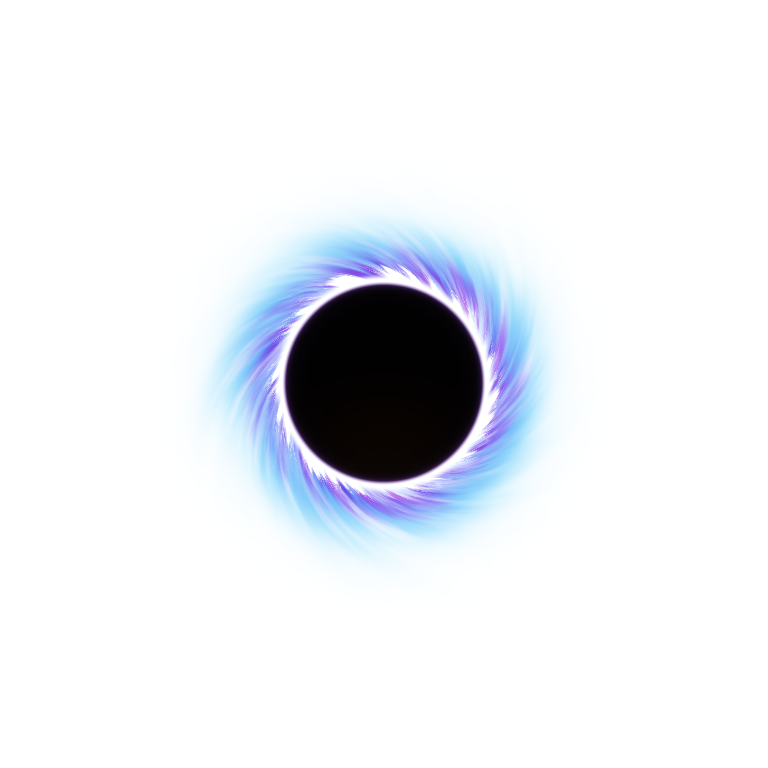
Give the GLSL for this background, as a Shadertoy shader.

```glsl
const vec2 CENTER = vec2(0.0, 0.001);
const float RING_RADIUS = 0.1325;
const float SWIRL = 1.6;

// Light removed from white by each gas layer
const vec3 CYAN_ABSORB = vec3(0.62, 0.19, 0.02);
const vec3 VIOLET_ABSORB = vec3(0.25, 0.46, 0.03);
const vec3 PINK_ABSORB = vec3(0.02, 0.48, 0.06);
const vec3 RIM_VIOLET = vec3(0.40, 0.22, 0.62);

float hash(vec3 p) {
    p = fract(p * vec3(0.1031, 0.1030, 0.0973));
    p += dot(p, p.yxz + 33.33);
    return fract((p.x + p.y) * p.z);
}

float noise(vec3 p) {
    vec3 i = floor(p);
    vec3 f = fract(p);
    f = f * f * (3.0 - 2.0 * f);
    vec2 e = vec2(0.0, 1.0);
    vec4 near = vec4(hash(i), hash(i + e.yxx), hash(i + e.xyx), hash(i + e.yyx));
    vec4 far = vec4(hash(i + e.xxy), hash(i + e.yxy), hash(i + e.xyy), hash(i + e.yyy));
    vec4 layer = mix(near, far, f.z);
    vec2 row = mix(layer.xz, layer.yw, f.x);
    return mix(row.x, row.y, f.y);
}

float fbm(vec3 p) {
    float sum = 0.0;
    float amplitude = 0.5;
    for (int i = 0; i < 5; i++) {
        sum += amplitude * noise(p);
        p = p * 2.03 + 17.1;
        amplitude *= 0.5;
    }
    return sum / 0.96875;
}

float bell(float x, float middle, float width) {
    float d = (x - middle) / width;
    return exp(-d * d);
}

// Seamless noise drawn out along a logarithmic spiral
float streaks(float angle, float logRadius, float around, float along, float seed) {
    float a = angle - SWIRL * logRadius;
    return fbm(vec3(vec2(cos(a), sin(a)) * around, logRadius * along) + seed);
}

vec3 gasColor(float r, float angle, float logRadius) {
    float broad = streaks(angle, logRadius, 2.6, 1.5, 40.0);
    float wisps = streaks(angle, logRadius, 7.0, 2.5, 73.0);
    float fine = streaks(angle, logRadius, 14.0, 5.0, 111.0);
    float warped = r + 0.045 * (broad - 0.5) + 0.035 * (wisps - 0.5);

    // Pale outer haze, blue wisps, violet collar and pink flecks
    float haze = 0.20 * bell(max(warped, 0.17), 0.17, 0.062);
    float cyan = bell(warped, 0.178, 0.030) * smoothstep(0.20, 0.78, wisps) * 1.05;
    float violet = bell(warped, 0.154, 0.021) * (0.35 + 1.1 * smoothstep(0.25, 0.75, fine));
    float pink = bell(r, 0.148, 0.009) * smoothstep(0.48, 0.72, fine);
    vec3 absorbed = CYAN_ABSORB * (haze + cyan) + VIOLET_ABSORB * violet + PINK_ABSORB * pink;
    return exp(-absorbed);
}

float ringLight(float r, float angle, float logRadius) {
    float flame = streaks(angle, logRadius, 11.0, 4.0, 205.0);
    float edge = RING_RADIUS + 0.004 + 0.016 * smoothstep(0.40, 0.80, flame);
    float core = 1.0 - smoothstep(edge - 0.002, edge + 0.007, r);
    float threads = smoothstep(0.035, 0.0, abs(flame - 0.52)) * bell(r, 0.146, 0.008);
    return max(core, 0.6 * threads);
}

vec3 holeColor(vec2 p, float r) {
    float warmth = bell(p.y, -0.09, 0.07) * bell(p.x, 0.0, 0.09);
    vec3 dark = vec3(0.006, 0.003, 0.005) + vec3(0.035, 0.014, 0.0) * warmth;
    float depth = max(RING_RADIUS - 0.003 - r, 0.0);
    return dark + RIM_VIOLET * (0.8 * exp(-depth / 0.0024) + 0.13 * exp(-depth / 0.009));
}

void mainImage(out vec4 fragColor, in vec2 fragCoord) {
    float size = min(iResolution.x, iResolution.y);
    vec2 p = (fragCoord - 0.5 * iResolution.xy) / size - CENTER;
    float r = length(p);
    float angle = atan(p.y, p.x);
    float logRadius = log(max(r, 0.01) / RING_RADIUS);

    // Swirling gas under the white ring
    vec3 color = gasColor(r, angle, logRadius);
    color = mix(color, vec3(1.0), ringLight(r, angle, logRadius));

    // Dark disc with a violet inner rim
    float pixel = 1.0 / size;
    float outside = smoothstep(RING_RADIUS - 0.0045 - pixel, RING_RADIUS - 0.001 + pixel, r);
    color = mix(holeColor(p, r), color, outside);

    fragColor = vec4(clamp(color, 0.0, 1.0), 1.0);
}
```
